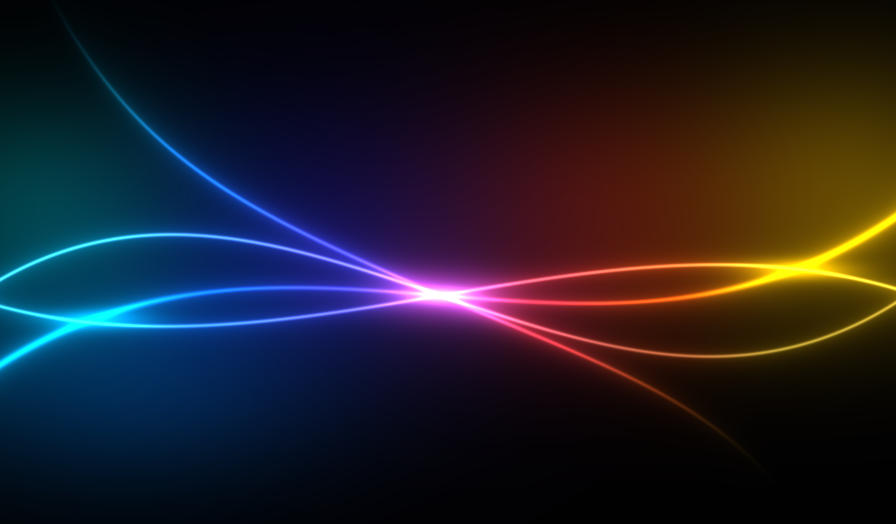
Write a Shadertoy shader that draws this background.

```glsl
const vec3 CYAN = vec3(0.00, 0.72, 0.95);
const vec3 AZURE = vec3(0.05, 0.42, 1.00);
const vec3 INDIGO = vec3(0.24, 0.27, 0.95);
const vec3 ORCHID = vec3(0.85, 0.32, 0.88);
const vec3 CRIMSON = vec3(0.95, 0.20, 0.25);
const vec3 ORANGE = vec3(1.00, 0.36, 0.04);
const vec3 YELLOW = vec3(1.00, 0.80, 0.00);

// Hue across the canvas, from cyan to yellow
vec3 spectrum(float x) {
    vec3 color = mix(CYAN, AZURE, smoothstep(0.10, 0.24, x));
    color = mix(color, INDIGO, smoothstep(0.22, 0.38, x));
    color = mix(color, ORCHID, smoothstep(0.38, 0.49, x));
    color = mix(color, CRIMSON, smoothstep(0.50, 0.60, x));
    color = mix(color, ORANGE, smoothstep(0.60, 0.76, x));
    return mix(color, YELLOW, smoothstep(0.74, 0.88, x));
}

// Soft elliptical pool of light
float pool(vec2 p, vec2 center, vec2 radius) {
    vec2 d = (p - center) / radius;
    return exp(-dot(d, d));
}

// Distance to y = k.x x + k.y x^2 + k.z x^3 + k.w x^5
float curveDistance(vec2 p, vec4 k) {
    float x = p.x;
    float x2 = x * x;
    float y = x * (k.x + k.y * x + k.z * x2 + k.w * x2 * x2);
    float slope = k.x + 2.0 * k.y * x + 3.0 * k.z * x2 + 5.0 * k.w * x2 * x2;
    return abs(p.y - y) / sqrt(1.0 + slope * slope);
}

// Glowing strand: fine core, tight glow and wide halo
vec3 strand(float d, vec3 hue, float whiteness, float width, float halo) {
    float core = exp(-pow(d / width, 2.0));
    vec3 light = mix(hue, vec3(1.0), whiteness) * core * 0.75;
    return light + hue * halo * (0.42 * exp(-d / 0.013) + 0.13 * exp(-d / 0.05));
}

vec3 backdrop(vec2 uv) {
    vec3 color = vec3(0.004, 0.003, 0.006);
    color += vec3(0.00, 0.24, 0.25) * pool(uv, vec2(0.04, 0.61), vec2(0.17, 0.21));
    color += vec3(0.00, 0.15, 0.29) * pool(uv, vec2(0.13, 0.27), vec2(0.23, 0.20));
    color += vec3(0.02, 0.03, 0.21) * pool(uv, vec2(0.33, 0.54), vec2(0.19, 0.29));
    color += vec3(0.07, 0.02, 0.08) * pool(uv, vec2(0.50, 0.53), vec2(0.16, 0.28));
    color += vec3(0.25, 0.05, 0.02) * pool(uv, vec2(0.68, 0.61), vec2(0.17, 0.24));
    color += vec3(0.34, 0.26, 0.00) * pool(uv, vec2(0.95, 0.64), vec2(0.18, 0.24));
    return color;
}

void mainImage(out vec4 fragColor, in vec2 fragCoord) {
    vec2 uv = fragCoord / iResolution.xy;
    // Origin at the main crossing, one unit per canvas height
    vec2 p = (uv - vec2(0.492, 0.436)) * vec2(iResolution.x / iResolution.y, 1.0);
    vec3 hue = spectrum(uv.x);
    vec3 color = backdrop(uv);

    // Four strands through the crossing
    float sweep = curveDistance(p, vec4(-0.427, 0.060, -0.116, -0.75));
    float arch = curveDistance(p, vec4(-0.340, 0.0, 0.430, 0.0));
    float ripple = curveDistance(p, vec4(0.168, 0.0, -0.203, 0.0));
    float ribbon = curveDistance(p, vec4(-0.080, 0.0, 0.335, 0.0));

    float sweepFade = smoothstep(-0.78, -0.40, p.x) * (1.0 - smoothstep(0.08, 0.66, p.x));
    float archFade = mix(1.0, 0.65, smoothstep(0.05, 0.35, p.x));
    float ends = smoothstep(0.35, 0.75, abs(p.x));
    color += strand(sweep, hue, 0.12, 0.0035, 1.0) * sweepFade * 0.85;
    color += strand(arch, hue, 0.45, 0.0032, 0.65) * archFade;
    color += strand(ripple, hue, 0.42, 0.0032, 0.75) * 0.9;
    color += strand(ribbon, hue, 0.06, mix(0.0035, 0.0065, ends), mix(0.8, 1.35, ends)) * 0.9;

    // Hot spots where strands meet
    color += vec3(0.75, 0.55, 0.75) * pool(p, vec2(0.0), vec2(0.055, 0.013));
    color += ORCHID * 0.35 * pool(p, vec2(0.01, 0.0), vec2(0.13, 0.045));
    color += CYAN * 0.45 * pool(p, vec2(-0.65, -0.045), vec2(0.10, 0.018));
    color += YELLOW * 0.45 * pool(p, vec2(0.69, 0.049), vec2(0.10, 0.018));

    fragColor = vec4(clamp(color, 0.0, 1.0), 1.0);
}
```
